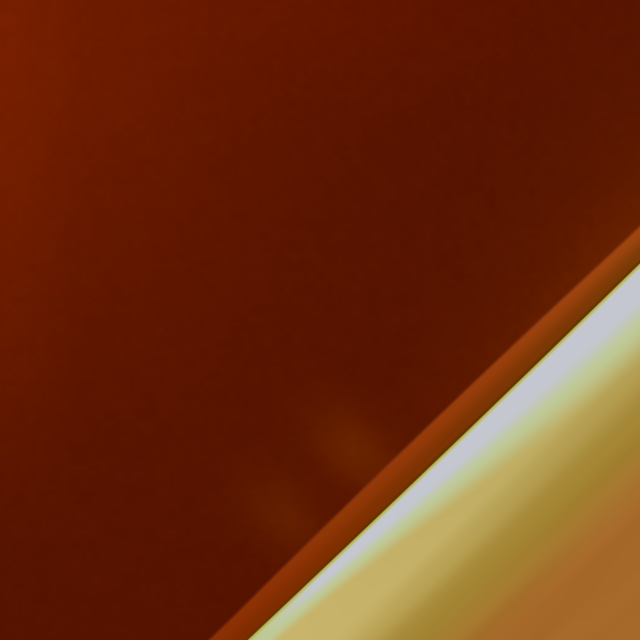
Reproduce this background procedurally as a Shadertoy shader.

```glsl
const vec2 EDGE_START = vec2(0.387, 0.0);
const vec2 EDGE_DIR = vec2(0.7214, 0.6926);
const float EDGE_LENGTH = 0.85;

float hash(vec2 p) {
    return fract(sin(dot(p, vec2(127.1, 311.7))) * 43758.5453);
}

float valueNoise(vec2 p) {
    vec2 cell = floor(p);
    vec2 f = fract(p);
    f = f * f * (3.0 - 2.0 * f);
    float low = mix(hash(cell), hash(cell + vec2(1, 0)), f.x);
    float high = mix(hash(cell + vec2(0, 1)), hash(cell + vec2(1, 1)), f.x);
    return mix(low, high, f.y);
}

// Soft elliptical spot, aligned with the given axis
float glow(vec2 p, vec2 center, vec2 axis, vec2 radius) {
    vec2 q = p - center;
    vec2 local = vec2(dot(q, axis), dot(q, vec2(axis.y, -axis.x))) / radius;
    return exp(-dot(local, local));
}

// Dark red surface with a lighter corner and faint reflections
vec3 darkSurface(vec2 p, float depth) {
    vec3 color = vec3(0.335, 0.075, 0.0);
    float corner = glow(p, vec2(0.0, 0.95), vec2(1, 0), vec2(0.42, 0.50));
    color += vec3(0.10, 0.035, 0.0) * corner;
    color += vec3(0.03, 0.005, 0.0) * glow(p, vec2(0.55, 1.0), vec2(1, 0), vec2(0.3, 0.14));
    color += vec3(0.03, 0.012, 0.0) * smoothstep(0.15, 0.0, p.x) * smoothstep(0.1, 0.5, p.y);

    float nearRim = exp((depth + 0.045) / 0.10) * smoothstep(0.5, 1.0, p.x);
    color += vec3(0.07, 0.055, 0.0) * nearRim;
    vec2 across = vec2(0.7071, -0.7071);
    color += vec3(0.07, 0.06, 0.0) * glow(p, vec2(0.555, 0.295), across, vec2(0.085, 0.05));
    color += vec3(0.05, 0.045, 0.0) * glow(p, vec2(0.445, 0.195), across, vec2(0.08, 0.05));

    float grain = valueNoise(p * 130.0) + valueNoise(p * 60.0) - 1.0;
    return color + vec3(0.010, 0.006, 0.0) * grain;
}

// Orange rim; across runs from 0 at the outer edge to 1 at the inner edge
vec3 rimColor(float across, float along) {
    vec3 outer = mix(vec3(0.55, 0.19, 0.015), vec3(0.62, 0.27, 0.06), along);
    vec3 inner = mix(vec3(0.50, 0.17, 0.0), vec3(0.48, 0.23, 0.02), along);
    vec3 color = mix(outer, inner, smoothstep(0.1, 0.8, across));
    return mix(color, vec3(0.34, 0.21, 0.0), smoothstep(0.84, 1.0, across));
}

// Bright face: silver band, pale green fringe, khaki, olive, then copper
vec3 brightFace(vec2 p, float depth, float along) {
    float band = mix(0.022, 0.078, smoothstep(-0.05, 1.0, along));
    float x = depth / band;
    vec3 silver = vec3(0.77, 0.78, 0.81);
    vec3 fringe = vec3(0.75, 0.79, 0.59);
    vec3 khaki = mix(vec3(0.79, 0.71, 0.42), vec3(0.72, 0.65, 0.36), along);
    vec3 olive = vec3(0.64, 0.52, 0.20);
    vec3 copper = vec3(0.65, 0.41, 0.16);

    silver = mix(fringe, silver, smoothstep(0.02, 0.18, along));
    vec3 color = mix(silver, fringe, smoothstep(0.45, 0.95, x));
    color = mix(color, khaki, smoothstep(0.85, 1.55, x));
    color = mix(color, olive, smoothstep(0.085, 0.185, depth));
    color = mix(color, copper, smoothstep(0.17, 0.28, depth));

    float streak = valueNoise(vec2(along * 3.0, depth * 45.0)) - 0.5;
    color += 0.025 * streak * smoothstep(0.05, 0.12, depth);
    return mix(vec3(0.70, 0.70, 0.30), color, smoothstep(0.0, 0.007, depth));
}

void mainImage(out vec4 fragColor, in vec2 fragCoord) {
    vec2 p = fragCoord / iResolution.xy;
    float pixel = 1.0 / min(iResolution.x, iResolution.y);

    // Coordinates along and across the diagonal edge
    vec2 offset = p - EDGE_START;
    float along = clamp(dot(offset, EDGE_DIR) / EDGE_LENGTH, 0.0, 1.0);
    float bow = 4.0 * along * (1.0 - along);
    float depth = dot(offset, vec2(EDGE_DIR.y, -EDGE_DIR.x)) - 0.002 * bow;
    float rimWidth = 0.042 + 0.006 * bow;

    // Layers from back to front
    vec3 color = darkSurface(p, depth);
    float rimMask = smoothstep(-0.002 - pixel, 0.002 + pixel, depth + rimWidth);
    color = mix(color, rimColor(clamp(1.0 + depth / rimWidth, 0.0, 1.0), along), rimMask);
    float faceMask = smoothstep(-pixel, pixel, depth);
    color = mix(color, brightFace(p, max(depth, 0.0), along), faceMask);

    fragColor = vec4(clamp(color, 0.0, 1.0), 1.0);
}
```
